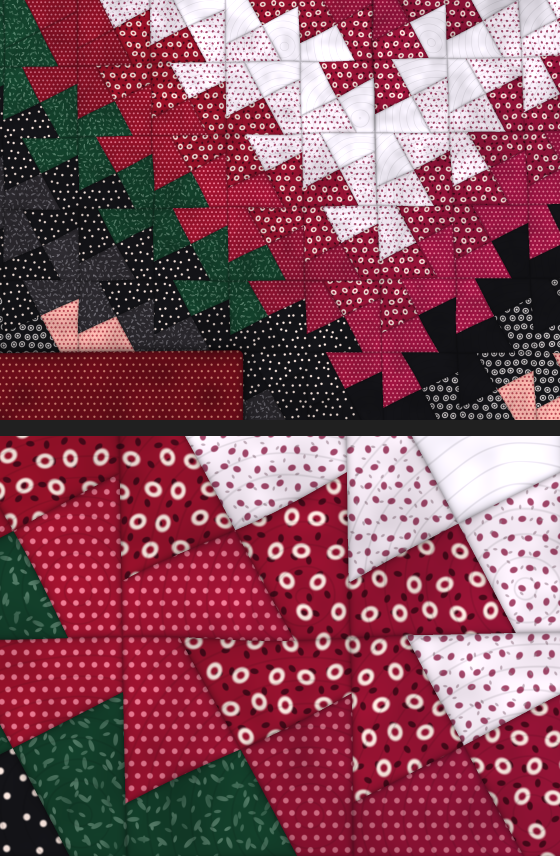
Top: the whole. Bottom: its middle third, enlarged.
Give the GLSL for this pattern, as a Shadertoy shader.

```glsl
const vec3 CREAM = vec3(0.90, 0.83, 0.80);
const vec3 BLACK = vec3(0.06, 0.06, 0.075);

float hash(vec2 p) {
    vec3 q = fract(vec3(p.xyx) * 0.1031);
    q += dot(q, q.yzx + 33.33);
    return fract((q.x + q.y) * q.z);
}

float noise(vec2 p) {
    vec2 i = floor(p), f = fract(p);
    f = f * f * (3.0 - 2.0 * f);
    return mix(mix(hash(i), hash(i + vec2(1, 0)), f.x),
               mix(hash(i + vec2(0, 1)), hash(i + vec2(1, 1)), f.x), f.y);
}

// Scattered ellipses in staggered rows; a positive hole turns them into rings
float motif(vec2 p, float pitch, float jitter, float radius, float hole, float stretch) {
    vec2 q = p / pitch;
    q.x += 0.5 * mod(floor(q.y), 2.0);
    vec2 id = floor(q);
    vec2 d = fract(q) - 0.5 - jitter * (vec2(hash(id), hash(id + 71.0)) - 0.5);
    float a = 6.2832 * hash(id + 19.0);
    d = mat2(cos(a), sin(a), -sin(a), cos(a)) * d;
    float r = length(d * vec2(1.0, stretch));
    float disc = 1.0 - smoothstep(radius - 0.06, radius + 0.06, r);
    return disc * (hole > 0.0 ? smoothstep(hole - 0.06, hole + 0.06, r) : 1.0);
}

// Fabrics
vec3 pindot(vec2 p) {
    vec3 base = mix(vec3(0.52, 0.05, 0.13), vec3(0.56, 0.06, 0.23), smoothstep(0.3, 1.1, p.x));
    return mix(base, vec3(0.88, 0.52, 0.60), 0.75 * motif(p, 0.0098, 0.0, 0.23, 0.0, 1.0));
}

vec3 heartPrint(vec2 p) {
    vec3 base = mix(vec3(0.55, 0.05, 0.13), vec3(0.53, 0.06, 0.20), smoothstep(0.3, 1.1, p.x));
    vec3 c = mix(base, vec3(0.25, 0.02, 0.08), motif(p + 0.007, 0.015, 0.4, 0.22, 0.0, 1.5));
    return mix(c, CREAM, motif(p, 0.0245, 0.25, 0.29, 0.13, 1.2));
}

vec3 whitePrint(vec2 p) {
    vec3 c = mix(vec3(0.91, 0.87, 0.91), vec3(0.52, 0.14, 0.28), 0.85 * motif(p, 0.0135, 0.3, 0.23, 0.0, 1.3));
    return mix(c, vec3(0.55, 0.45, 0.50), 0.6 * motif(p + 0.006, 0.012, 0.5, 0.14, 0.0, 1.8));
}

vec3 leafPrint(vec2 p, vec3 base, vec3 leaf) {
    float leaves = max(motif(p, 0.016, 0.4, 0.30, 0.0, 2.6), motif(p + 0.31, 0.012, 0.5, 0.24, 0.0, 2.2));
    return mix(base, leaf, leaves * (0.4 + 0.5 * noise(p * 90.0)));
}

vec3 starDots(vec2 p) {
    return mix(BLACK, CREAM, motif(p, 0.0185, 0.5, 0.15, 0.0, 1.0));
}

vec3 ringPrint(vec2 p) {
    float rings = max(motif(p, 0.021, 0.25, 0.36, 0.24, 1.1), motif(p, 0.021, 0.25, 0.12, 0.0, 1.0));
    return mix(BLACK, vec3(0.76, 0.74, 0.74), rings);
}

vec3 pinkCheck(vec2 p) {
    return mix(vec3(0.88, 0.64, 0.61), vec3(0.64, 0.25, 0.29), motif(p, 0.0098, 0.0, 0.26, 0.0, 1.0));
}

// Fabric order follows nested chevrons around the sixth column
vec3 fabric(vec2 id, vec2 p) {
    float ring = abs(id.x - 5.0) + id.y;
    if (id.y < 0.5 && id.x < 1.5) ring += 1.0;
    bool left = id.x < 4.5;
    if (ring < 0.5 || abs(ring - 5.0) < 0.5) return pindot(p);
    if (ring < 1.5 || abs(ring - 4.0) < 0.5) return heartPrint(p);
    if (ring < 2.5) return vec3(0.91, 0.89, 0.93);
    if (ring < 3.5) return whitePrint(p);
    if (ring < 6.5 && id.x < 3.5) return leafPrint(p, vec3(0.06, 0.23, 0.15), vec3(0.38, 0.53, 0.45));
    if (ring < 6.5) return left ? starDots(p) : BLACK;
    if (ring < 7.5) return left ? starDots(p) : ringPrint(p);
    if (ring < 8.5 && left) return leafPrint(p, vec3(0.15, 0.14, 0.16), vec3(0.46, 0.45, 0.48));
    if (ring < 9.5) return id.x < 0.5 ? starDots(p) : pinkCheck(p);
    return ringPrint(p);
}

// Square blocks cut by a tilted cross; equal corners join into pinwheels
vec3 quilt(vec2 p) {
    float down = 1.0 - p.y;
    vec2 g = vec2((p.x - 0.0087) / (0.1753 + 0.006 * down),
                  (down + 0.0104 + 0.024 * p.x * (1.0 - 1.2 * down)) / 0.170);
    g += 0.035 * (vec2(noise(p * 9.0), noise(p * 9.0 + 40.0)) - 0.5);
    vec2 q = fract(g) - 0.5;
    vec2 cut = vec2(2.0 * q.x - q.y, q.x + 2.0 * q.y) / sqrt(5.0);
    vec2 id = floor(g) + step(0.0, cut);
    vec3 c = fabric(id, p) * (0.92 + 0.16 * hash(id + 5.0));

    // Seams, quilting grooves and soft puckers
    vec2 border = 0.5 - abs(q);
    float seam = min(min(border.x, border.y), min(abs(cut.x), abs(cut.y)));
    c *= 1.0 - 0.32 * exp(-seam * 75.0);
    float wave = abs(sin(32.0 * length(q - 0.3) + 3.0 * noise(p * 14.0)));
    c *= 1.0 - 0.10 * (1.0 - smoothstep(0.0, 0.25, wave));
    c *= 0.90 + 0.16 * noise(p * 22.0) + 0.09 * noise(p * 60.0);
    float crease = exp(-abs(g.x - 5.0) * 40.0) * smoothstep(0.4, 0.8, p.y);
    return c * (1.0 - 0.25 * crease) + 0.012;
}

float boxDistance(vec2 p, vec2 halfSize, float radius) {
    vec2 d = abs(p) - halfSize + radius;
    return length(max(d, 0.0)) + min(max(d.x, d.y), 0.0) - radius;
}

// Folded corner with a fine cream check
vec3 addFold(vec3 c, vec2 p) {
    float d = boxDistance(p - vec2(0.079, -0.169 + 0.013 * p.x), vec2(0.5, 0.328), 0.014);
    vec3 cloth = mix(vec3(0.39, 0.045, 0.09), vec3(0.82, 0.55, 0.48), 0.8 * motif(p, 0.0155, 0.0, 0.17, 0.0, 1.0));
    cloth *= (0.85 + 0.25 * noise(p * 18.0)) * (1.0 - 0.3 * exp(min(d, 0.0) * 160.0));
    c *= 1.0 - 0.45 * exp(-max(d, 0.0) * 90.0);
    return mix(cloth, c, smoothstep(-0.001, 0.001, d));
}

void mainImage(out vec4 fragColor, in vec2 fragCoord) {
    vec3 total = vec3(0.0);
    for (int k = 0; k < 9; k++) {
        vec2 offset = (vec2(k % 3, k / 3) - 1.0) / 3.0;
        vec2 p = (fragCoord + offset) / iResolution.y;
        total += addFold(quilt(p), p);
    }
    fragColor = vec4(total / 9.0, 1.0);
}
```
